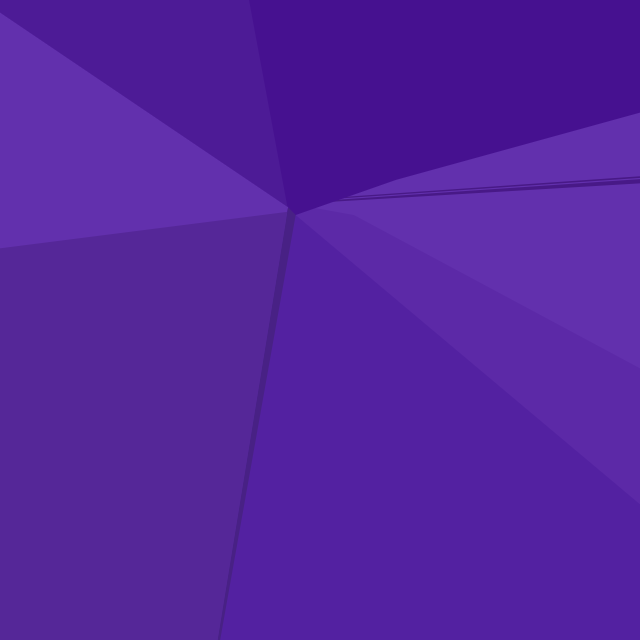
A WebGL 1 fragment shader for this background:

```glsl
precision highp float;
uniform vec2 u_resolution;

// Signed distance to the line a-b, positive on its left when facing b
float side(vec2 p, vec2 a, vec2 b) {
  vec2 d = normalize(b - a);
  return d.x * (p.y - a.y) - d.y * (p.x - a.x);
}

// Antialiased coverage of the region where d is positive
float cover(float d) {
  return clamp(d * min(u_resolution.x, u_resolution.y) + 0.5, 0.0, 1.0);
}

void main() {
  vec2 p = gl_FragCoord.xy / u_resolution;
  vec2 hub = vec2(0.462, 0.664);
  vec2 leftHub = vec2(0.449, 0.677);

  vec3 lilac = vec3(0.384, 0.188, 0.678);
  vec3 indigo = vec3(0.275, 0.067, 0.565);
  vec3 crease = vec3(0.282, 0.098, 0.529);
  vec3 color = vec3(0.325, 0.129, 0.631);

  // Right facets, each with its lower boundary
  color = mix(color, vec3(0.360, 0.161, 0.655), cover(side(p, hub, vec2(1.0, 0.212))));
  float paleFacet = max(side(p, vec2(0.495, 0.6745), vec2(0.553, 0.664)),
                        side(p, vec2(0.553, 0.664), vec2(1.0, 0.4245)));
  color = mix(color, lilac, cover(paleFacet));

  // Two tapered creases toward the right edge
  float lowerCrease = cover(side(p, vec2(0.521, 0.6849), vec2(1.0, 0.7135)))
                    - cover(side(p, vec2(0.521, 0.6875), vec2(1.0, 0.7201)));
  float upperCrease = cover(side(p, vec2(0.534, 0.6901), vec2(1.0, 0.7220)))
                    - cover(side(p, vec2(0.534, 0.6921), vec2(1.0, 0.7246)));
  color = mix(color, crease, clamp(lowerCrease + upperCrease, 0.0, 1.0));

  // Dark upper facet with a bent lower edge
  float darkFacet = max(side(p, hub, vec2(0.619, 0.719)),
                        side(p, vec2(0.619, 0.719), vec2(1.0, 0.824)));
  color = mix(color, indigo, cover(darkFacet));

  // Left facets, from top to bottom
  float upperEdge = side(p, vec2(0.0, 0.9805), leftHub);
  float lowerEdge = side(p, vec2(0.0, 0.612), vec2(0.449, 0.669));
  float foldLeft = side(p, vec2(0.449, 0.669), vec2(0.340, 0.0));
  float foldRight = side(p, hub, vec2(0.344, 0.0));
  float topLeft = min(upperEdge, -side(p, vec2(0.389, 1.0), leftHub));
  color = mix(color, vec3(0.302, 0.106, 0.588), cover(topLeft));
  color = mix(color, lilac, cover(min(-upperEdge, -foldLeft)));
  color = mix(color, vec3(0.333, 0.153, 0.596), cover(min(-lowerEdge, -foldLeft)));

  // Narrow shaded fold below the hub
  float fold = min(min(foldLeft, -foldRight), -side(p, leftHub, hub));
  color = mix(color, vec3(0.282, 0.129, 0.522), cover(fold));

  gl_FragColor = vec4(color, 1.0);
}
```
